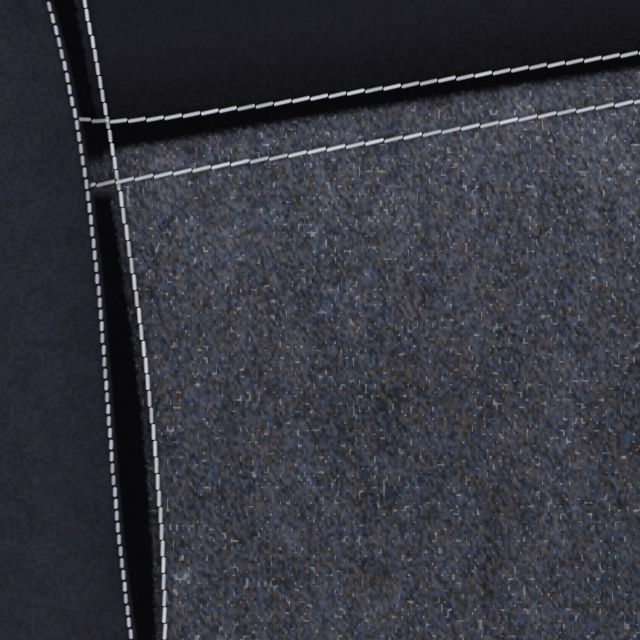
Give the GLSL for this texture, as a WebGL 2 fragment shader.

```glsl
#version 300 es
precision highp float;
uniform vec2 u_resolution;
out vec4 fragColor;

const vec3 DENIM = vec3(0.238, 0.247, 0.282);
const vec3 SIDE_CLOTH = vec3(0.142, 0.148, 0.182);
const vec3 TOP_CLOTH = vec3(0.108, 0.108, 0.132);
const vec3 GAP = vec3(0.035, 0.035, 0.046);
const vec3 BLUE_TINT = vec3(-0.035, 0.0, 0.045);
const vec3 SPECK = vec3(0.30, 0.29, 0.27);
const vec3 THREAD = vec3(0.86, 0.87, 0.91);
const float GRAIN = 210.0;        // yarn cells across the canvas
const float THREAD_RADIUS = 0.0033;
const float FLAP = 0.016;         // denim lip left of the inner seam

float hash(vec2 cell) {
  uvec2 q = uvec2(ivec2(cell) + 8192) * uvec2(1597334677u, 3812015801u);
  uint n = (q.x ^ q.y) * 1597334677u;
  n = (n ^ (n >> 15u)) * 2246822519u;
  return float((n ^ (n >> 13u)) >> 8u) / 16777216.0;
}

float noise(vec2 p) {
  vec2 i = floor(p), f = fract(p);
  f = f * f * (3.0 - 2.0 * f);
  return mix(mix(hash(i), hash(i + vec2(1, 0)), f.x),
             mix(hash(i + vec2(0, 1)), hash(i + vec2(1, 1)), f.x), f.y);
}

// Seam curves: x from y for the vertical pair, y from x for the others
float outerSeam(float y) {
  float t = 1.0 - y;
  return 0.074 + t * (0.298 + t * (-0.354 + t * 0.188));
}
float innerSeam(float y) {
  float t = 1.0 - y;
  return 0.132 + t * (0.1945 + t * (-0.0178 - t * 0.0507));
}
float upperSeam(float x) {
  return 0.7785 + 0.1395 * x + 0.018 * exp(-17.0 * (x - 0.124));
}
float lowerSeam(float x) { return 0.6875 + 0.155 * x; }
float foldEdge(float x) { return 0.736 + 0.159 * x + 0.004 * sin(3.14 * x); }

// One row of slanted thread capsules; x is coverage, y is shading
vec2 stitches(float along, float across, float pitch, float fill, float slant, float aa) {
  float id = floor(along / pitch);
  float u = (fract(along / pitch) - 0.5) * pitch;
  float v = across - slant * u - (hash(vec2(id, 71.0)) - 0.5) * 0.0012;
  float halfLength = max(0.5 * pitch * fill - THREAD_RADIUS, 0.0);
  float d = length(vec2(max(abs(u) - halfLength, 0.0), v)) - THREAD_RADIUS;
  float shade = 0.86 + 0.14 * hash(vec2(id, 19.0)) - 0.25 * smoothstep(0.0, THREAD_RADIUS, abs(v));
  return vec2(smoothstep(aa, -aa, d), shade);
}

void sew(inout vec3 color, vec2 stitch, float across, float strength) {
  color *= 1.0 - 0.35 * strength * exp(-pow(across / 0.007, 2.0));
  color = mix(color, THREAD * stitch.y, stitch.x * strength);
}

vec3 denimCloth(vec2 p) {
  vec2 twill = vec2(p.x + p.y * 0.55, p.y - p.x * 0.55);
  float fine = noise(p * GRAIN * vec2(1.15, 0.9));
  float yarn = noise(twill * GRAIN * vec2(1.0, 0.55) + 37.0);
  float mottle = noise(p * vec2(42.0, 19.0) + 5.0);
  float broad = noise(p * vec2(9.0, 5.0) + 13.0);
  float tone = 1.0 + 0.46 * (fine - 0.5) + 0.46 * (yarn - 0.5)
             + 0.20 * (mottle - 0.5) + 0.12 * (broad - 0.5);
  float tint = noise(p * GRAIN * 0.6 + 91.0) - 0.5;
  float speck = smoothstep(0.76, 1.0, noise(p * GRAIN * vec2(1.0, 0.8) + 211.0));
  float light = 0.95 + 0.17 * smoothstep(0.35, 0.8, p.y);
  return DENIM * tone * light + BLUE_TINT * tint * 1.5 + SPECK * speck * 0.75;
}

void main() {
  vec2 p = gl_FragCoord.xy / u_resolution;
  float aa = 1.0 / min(u_resolution.x, u_resolution.y);
  float outer = p.x - outerSeam(p.y);
  float inner = p.x - innerSeam(p.y);
  float upper = p.y - upperSeam(p.x);
  float lower = p.y - lowerSeam(p.x);
  float fold = p.y - foldEdge(p.x);
  float weave = noise(p * GRAIN) - 0.5;

  // Dark cloth panels
  vec3 side = SIDE_CLOTH * (1.0 + 0.25 * weave + 0.12 * (noise(p * 35.0) - 0.5));
  side += BLUE_TINT * 0.5 * (noise(p * 120.0 + 51.0) - 0.5);
  side *= 0.94 + 0.12 * smoothstep(-0.01, -0.1, outer);
  vec3 top = TOP_CLOTH * (0.72 + 0.34 * smoothstep(0.0, 0.13, upper) + 0.22 * weave);
  vec3 denim = denimCloth(p);

  // Denim under the folded upper panel
  float lip = smoothstep(-FLAP - 0.004, -FLAP + 0.004, inner + 0.005 * weave);
  vec3 body = denim * mix(0.62, 1.0, smoothstep(-0.008, 0.006, inner));
  body *= mix(1.0, 0.8, smoothstep(-0.035, 0.0, fold));
  vec3 shadow = GAP * (1.0 + 0.3 * weave);
  vec3 panel = mix(body, shadow, smoothstep(-0.008, 0.006, fold + 0.006 * weave));
  panel = mix(panel, top, smoothstep(-0.010, 0.004, upper));

  // Open channel between the vertical seams, bridged at the crossing
  float bridge = smoothstep(0.685, 0.705, p.y) * smoothstep(0.762, 0.735, p.y);
  vec3 channel = mix(shadow, denim * 0.58, bridge);
  vec3 color = mix(channel, panel, lip);
  color = mix(color, side, smoothstep(0.012, 0.004, outer));

  // Thread rows
  sew(color, stitches(p.y, outer * 0.98, 0.0185, 0.84, 0.10, aa), outer, 0.84);
  float innerPitch = p.y > 0.72 ? 0.021 : 0.026;
  sew(color, stitches(p.y, inner * 0.98, innerPitch, 0.97, 0.08, aa), inner, 0.94);
  float upperStart = smoothstep(0.121, 0.126, p.x) * mix(0.65, 0.95, smoothstep(0.16, 0.18, p.x));
  sew(color, stitches(p.x, upper * 0.99, 0.0285, 0.98, 0.09, aa), upper, upperStart);
  float lowerStart = smoothstep(0.138, 0.144, p.x) * mix(0.7, 0.96, smoothstep(0.17, 0.19, p.x));
  sew(color, stitches(p.x, lower * 0.99, 0.030, 0.98, 0.09, aa), lower, lowerStart);

  fragColor = vec4(clamp(color, 0.0, 1.0), 1.0);
}
```
